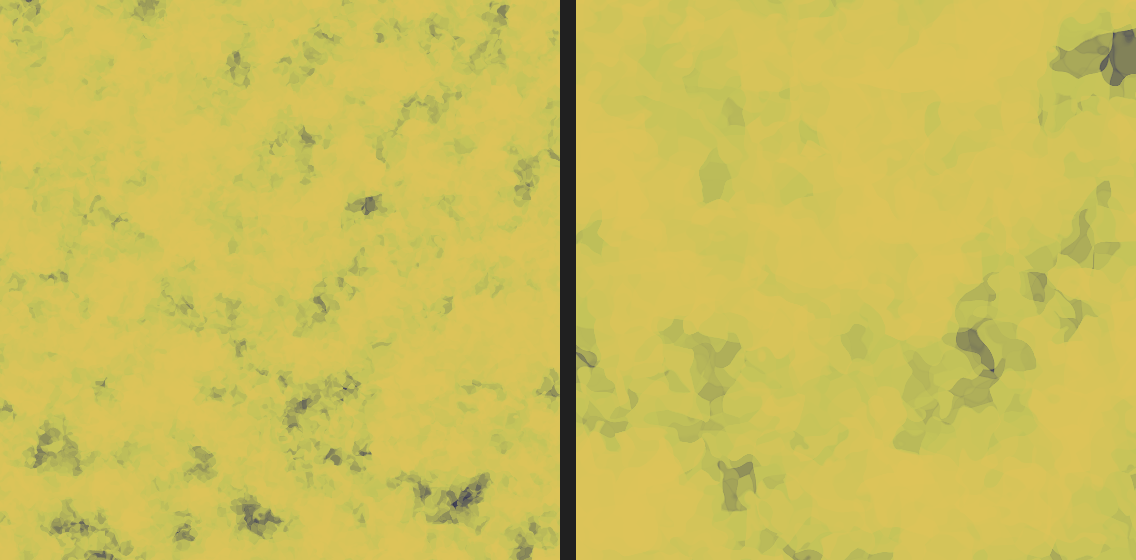
Left: the whole. Right: its middle third, enlarged.
Write a WebGL 2 fragment shader that draws this texture.

```glsl
#version 300 es
precision highp float;

uniform vec2 u_resolution;
out vec4 outColor;

#define PATCH_FREQ 16.0
#define FLAKE_FREQ 32.0
#define FLAKE_GROWTH 1.45
#define LAYERS 3
#define WARP 0.022
#define FINE_WARP 0.011
#define PATCH_GAIN 3.2
#define FLAKE_JITTER 3.7
#define STAIN 0.045
#define STAIN_CURVE 0.78
#define RIM_WIDTH 0.0024
#define RIM_STRENGTH 0.35

vec2 hash2(vec2 p) {
    vec3 q = fract(vec3(p.xyx) * vec3(0.1031, 0.1030, 0.0973));
    q += dot(q, q.yzx + 33.33);
    return fract((q.xx + q.yz) * q.zy);
}

// Two independent channels of smooth value noise, each in 0..1
vec2 noise2(vec2 p) {
    vec2 cell = floor(p);
    vec2 f = fract(p);
    f = f * f * (3.0 - 2.0 * f);
    vec2 low = mix(hash2(cell), hash2(cell + vec2(1.0, 0.0)), f.x);
    vec2 high = mix(hash2(cell + vec2(0.0, 1.0)), hash2(cell + 1.0), f.x);
    return mix(low, high, f.y);
}

// Broad stain density, roughly centred on zero with unit spread
float patchDensity(vec2 p) {
    float broad = noise2(p * PATCH_FREQ + 41.0).x - 0.5;
    float small = noise2(p * PATCH_FREQ * 2.1 + 87.0).y - 0.5;
    return PATCH_GAIN * (broad + 0.7 * small);
}

// Flat tone of one flake, sampled at its centre
float flakeTone(vec2 centre, vec2 id, float freq) {
    float jitter = hash2(id + 113.0).x - 0.5;
    return patchDensity(centre / freq) + FLAKE_JITTER * jitter;
}

// One layer of irregular flakes: x = tone, y = rim line
vec2 flakeLayer(vec2 p, float freq, float seed, float pixel) {
    vec2 q = p * freq;
    vec2 base = floor(q);
    float nearest = 9.0, second = 9.0;
    vec2 nearCell = base, secondCell = base;
    for (int y = -1; y <= 1; y++) {
        for (int x = -1; x <= 1; x++) {
            vec2 cell = base + vec2(x, y);
            float d = distance(q, cell + hash2(cell + seed));
            if (d < nearest) {
                second = nearest;
                secondCell = nearCell;
                nearest = d;
                nearCell = cell;
            } else if (d < second) {
                second = d;
                secondCell = cell;
            }
        }
    }
    float edge = second - nearest;
    float tone = flakeTone(nearCell + hash2(nearCell + seed), nearCell + seed, freq);
    float other = flakeTone(secondCell + hash2(secondCell + seed), secondCell + seed, freq);

    // Soften the step between neighbouring flakes over about a pixel
    float inside = smoothstep(0.0, 1.2 * pixel * freq, edge);
    float rim = 1.0 - smoothstep(0.0, RIM_WIDTH * freq, edge);
    return vec2(mix(0.5 * (tone + other), tone, inside), rim);
}

// Ochre turning to olive, then to a bluish charcoal
vec3 stainColor(float stain) {
    float red = max(0.865 - stain, 0.14);
    return vec3(red, min(0.77, red), min(0.35, red + 0.08));
}

void main() {
    float pixel = 1.0 / min(u_resolution.x, u_resolution.y);
    vec2 uv = gl_FragCoord.xy * pixel;

    // Overlapping flakes, each layer bent by its own ragged warp
    vec2 total = vec2(0.0);
    float freq = FLAKE_FREQ;
    for (int i = 0; i < LAYERS; i++) {
        float seed = 17.0 + 59.0 * float(i);
        vec2 p = uv + WARP * (noise2(uv * 40.0 + seed) - 0.5);
        p += FINE_WARP * (noise2(uv * 110.0 + seed) - 0.5);
        total += flakeLayer(p, freq, seed, pixel);
        freq *= FLAKE_GROWTH;
    }
    total /= float(LAYERS);

    // Exponential response: faint nearly everywhere, dark in few spots
    float stain = STAIN * exp(STAIN_CURVE * total.x);
    stain *= 1.0 + RIM_STRENGTH * total.y * smoothstep(0.08, 0.25, stain);
    outColor = vec4(stainColor(max(stain - 0.012, 0.0)), 1.0);
}
```
